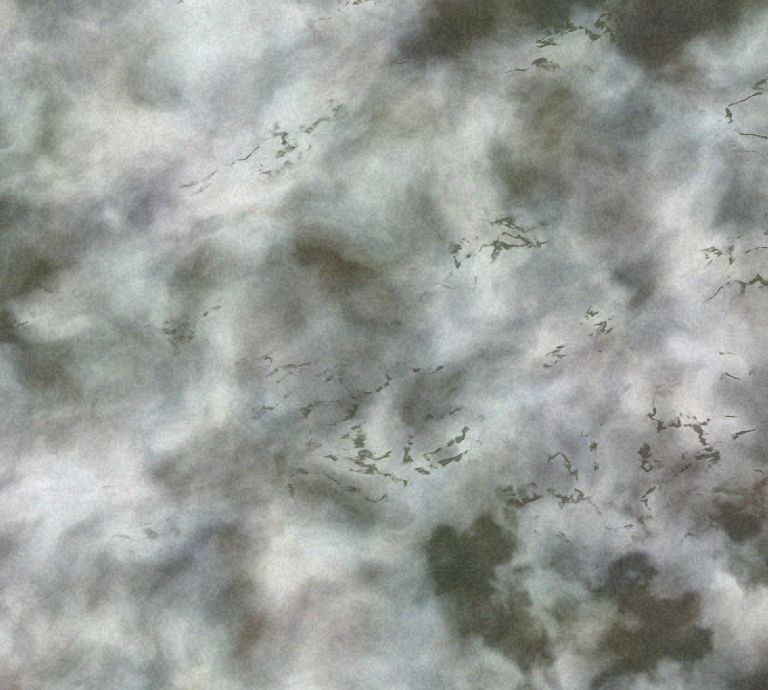
This texture is drawn by a Shadertoy shader. Its source:

```glsl
// Broken cloud seen from above: soft warped noise forms the cloud deck, with
// darker gaps along the top and lower right, ragged slivers of ground
// showing through, slow colour shifts and a fine sensor grain.

const vec3 GROUND = vec3(0.27, 0.26, 0.21);
const vec3 MOSS = vec3(0.27, 0.30, 0.22);
const vec3 SHADE_TINT = vec3(0.005, 0.0, -0.042);
const vec3 CLOUD_TINT = vec3(-0.007, 0.007, -0.005);
const vec3 VIOLET_SHIFT = vec3(0.05, -0.03, 0.06);
const vec3 WARM_SHIFT = vec3(0.06, 0.0, -0.07);

const float MEAN_TONE = 0.640;
const float BROAD_SCALE = 3.5;
const float PUFF_SCALE = 12.0;
const float BROAD_CONTRAST = 0.36;
const float PUFF_CONTRAST = 0.70;
const float WARP = 0.11;
const float GAP_DEPTH = 0.27;
const float DARKEST = 0.27;
const float BRIGHTEST = 0.80;
const float GROUND_OPACITY = 0.70;
const float GRAIN_SCALE = 330.0;
const float GRAIN = 0.085;

float hash(vec2 cell) {
    vec3 q = fract(cell.xyx * 0.1031);
    q += dot(q, q.yzx + 33.33);
    return fract((q.x + q.y) * q.z);
}

float noise(vec2 p) {
    vec2 i = floor(p), f = fract(p);
    f = f * f * f * (f * (f * 6.0 - 15.0) + 10.0);
    return mix(mix(hash(i), hash(i + vec2(1, 0)), f.x),
               mix(hash(i + vec2(0, 1)), hash(i + vec2(1, 1)), f.x), f.y);
}

// Octaves are rotated against each other to hide the lattice.
float fbm(vec2 p) {
    const mat2 turn = mat2(1.6, 1.2, -1.2, 1.6);
    float sum = 0.0, weight = 0.516;
    for (int k = 0; k < 5; k++) {
        sum += weight * noise(p);
        p = turn * p + 17.3;
        weight *= 0.5;
    }
    return sum;
}

vec2 rotate(vec2 p, float angle) {
    float c = cos(angle), s = sin(angle);
    return vec2(c * p.x + s * p.y, c * p.y - s * p.x);
}

float segmentDistance(vec2 p, vec2 a, vec2 b) {
    vec2 d = b - a;
    return length(p - a - d * clamp(dot(p - a, d) / dot(d, d), 0.0, 1.0));
}

float glow(float dist, float radius) {
    return exp(-dist * dist / (radius * radius));
}

// Brightness of the cloud deck; p has unit height.
float cloudTone(vec2 p, vec2 q) {
    vec2 drift = rotate(q, 0.5) * vec2(0.9, 1.1);
    float tone = MEAN_TONE;
    tone += BROAD_CONTRAST * (fbm(drift * BROAD_SCALE + 41.0) - 0.5);
    tone += PUFF_CONTRAST * (fbm(drift * PUFF_SCALE + 9.0) - 0.5);

    // bright banks at the upper left and along the bottom
    tone += 0.14 * glow(length((q - vec2(0.40, 0.95)) * vec2(0.8, 1.2)), 0.16);
    tone += 0.09 * glow(length((q - vec2(0.30, 0.04)) * vec2(0.5, 1.3)), 0.20);

    // dark lane at the top, dim left side and right corner
    float lane = min(segmentDistance(q, vec2(0.58, 0.87), vec2(0.74, 1.02)),
                     segmentDistance(q, vec2(0.74, 1.02), vec2(1.15, 1.03)));
    tone -= GAP_DEPTH * glow(lane, 0.080);
    tone -= 0.09 * glow(length(q - vec2(0.03, 0.57)), 0.16);
    tone -= 0.50 * glow(length(p - vec2(1.12, -0.01)), 0.065);

    // small scattered holes, mostly at the lower right
    float holes = smoothstep(0.50, 0.70, fbm(q * 11.0 + 23.0));
    float lowerRight = smoothstep(0.30, 0.80, p.x) * smoothstep(0.52, 0.28, p.y);
    return tone - GAP_DEPTH * holes * (0.15 + 0.85 * lowerRight);
}

// Ragged slivers of ground, slanting up to the right.
float groundMask(vec2 p, vec2 q) {
    vec2 slope = rotate(q, 0.35) * vec2(0.7, 1.5);
    float opening = smoothstep(0.53, 0.70, fbm(slope * 6.5 + 85.0));
    float ridge = abs(fbm(slope * 24.0 + 5.0) - 0.5);
    float sliver = smoothstep(0.075, 0.0, ridge);
    float crumbs = smoothstep(0.34, 0.66, fbm(rotate(p, 0.9) * vec2(105.0, 60.0)));
    float region = smoothstep(0.0, 0.4, p.y) * (0.5 + 0.5 * smoothstep(0.2, 0.8, p.x));
    return min(1.0, 1.6 * opening * sliver * crumbs * region);
}

void mainImage(out vec4 fragColor, in vec2 fragCoord) {
    vec2 p = fragCoord / iResolution.y;
    vec2 q = p + WARP * (vec2(fbm(p * 5.0 + 3.0), fbm(p * 5.0 + 29.0)) - 0.5);

    // ease both ends of the range, keeping only the corner truly dark
    float tone = cloudTone(p, q);
    tone -= 0.45 * max(tone - BRIGHTEST, 0.0);
    tone += 0.70 * max(DARKEST + 0.06 - tone, 0.0);

    // cloud, neutral when bright and brownish in shade
    vec3 color = tone + mix(SHADE_TINT, CLOUD_TINT, smoothstep(0.28, 0.60, tone));
    color += VIOLET_SHIFT * (fbm(q * 4.0 + 51.0) - 0.5);
    color += WARM_SHIFT * (fbm(q * 10.0 + 71.0) - 0.5);

    // ground seen through the thin places
    vec3 soil = mix(GROUND, MOSS, smoothstep(0.45, 0.65, noise(p * 5.0 + 13.0)));
    color = mix(color, soil, GROUND_OPACITY * groundMask(p, q));

    // grain, partly coloured
    vec2 g = p * GRAIN_SCALE;
    vec3 speckle = vec3(noise(g), noise(g + 37.7), noise(g + 91.3)) - 0.5;
    color += GRAIN * mix(vec3(speckle.g), speckle, 0.5);

    fragColor = vec4(clamp(color, 0.0, 1.0), 1.0);
}
```
